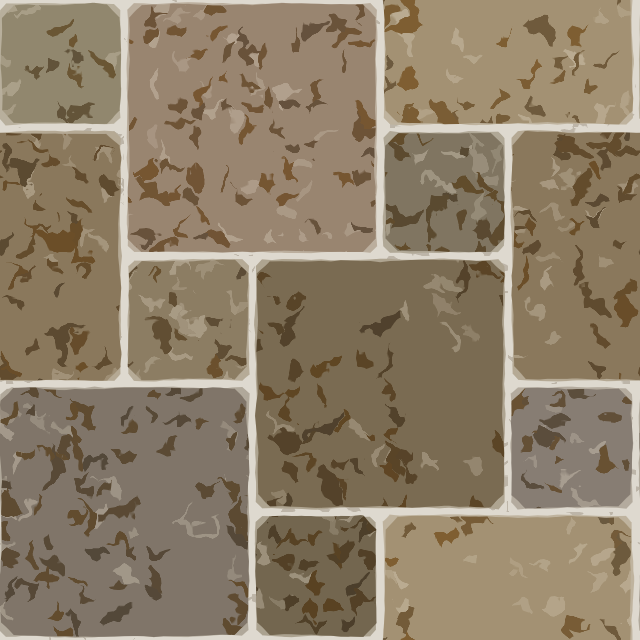
A WebGL 2 fragment shader for this texture:

```glsl
#version 300 es
precision highp float;
// Tumbled stone paving: five large and five small square blocks interlock on a
// 5 x 5 unit grid with pale joints. Each block has a flat colour, worn corners
// and clusters of angular dark and light chips. All noise wraps every 5 units.
uniform vec2 u_resolution;
out vec4 fragColor;

const float TILE = 5.0;
const vec3 GROUT = vec3(0.87, 0.85, 0.81);

// Large blocks by row, then small blocks by row, from the bottom up.
const vec3 STONES[10] = vec3[10](
  vec3(0.50, 0.46, 0.41), vec3(0.48, 0.42, 0.32), vec3(0.54, 0.47, 0.36),
  vec3(0.60, 0.52, 0.44), vec3(0.64, 0.57, 0.45), vec3(0.45, 0.40, 0.31),
  vec3(0.53, 0.49, 0.45), vec3(0.55, 0.49, 0.39), vec3(0.50, 0.46, 0.38),
  vec3(0.57, 0.53, 0.43));

vec3 hash(vec2 cell, float seed) {
  uvec3 v = uvec3(vec3(cell, seed) + 0.5) * 1664525u + 1013904223u;
  v.x += v.y * v.z; v.y += v.z * v.x; v.z += v.x * v.y;
  v ^= v >> 16u;
  v.x += v.y * v.z; v.y += v.z * v.x; v.z += v.x * v.y;
  return vec3(v >> 8u) / 16777216.0;
}

vec2 wrapCell(vec2 c, float n) { return floor(mod(c + 0.5, n)); }

// Two channels of linear value noise with n cells across the tile.
vec2 noise(vec2 p, float n, float seed) {
  p *= n / TILE;
  vec2 c = floor(p), f = p - c;
  vec2 a = hash(wrapCell(c, n), seed).xy;
  vec2 b = hash(wrapCell(c + vec2(1, 0), n), seed).xy;
  vec2 d = hash(wrapCell(c + vec2(0, 1), n), seed).xy;
  vec2 e = hash(wrapCell(c + vec2(1, 1), n), seed).xy;
  return mix(mix(a, b, f.x), mix(d, e, f.x), f.y);
}

// Distance to a square with its corners cut off.
float block(vec2 q, float halfSize, float cut) {
  q = abs(q) - halfSize;
  return max(max(q.x, q.y), (q.x + q.y + cut) * 0.707);
}

// Bent, blunt splinters scattered in clusters: distance and a random tint.
vec2 chips(vec2 p, float n, float seed, float density) {
  vec2 g = p * n / TILE;
  vec2 base = floor(g);
  vec2 best = vec2(1.0, 0.0);
  for (int k = 0; k < 9; k++) {
    vec2 c = base + vec2(k % 3 - 1, k / 3 - 1);
    vec2 id = wrapCell(c, n);
    vec3 place = hash(id, seed), form = hash(id, seed + 1.0);
    float cluster = noise((id + 0.5) * TILE / n, 10.0, seed + 2.0).x;
    if (place.z > density * smoothstep(0.25, 0.75, cluster)) continue;
    float turn = 6.283 * form.x;
    vec2 q = g - c - 0.2 - 0.6 * place.xy;
    q = mat2(cos(turn), sin(turn), -sin(turn), cos(turn)) * q;
    float len = mix(0.4, 0.8, form.y), wide = mix(0.15, 0.3, form.z);
    float bend = fract(form.z * 7.0) * 1.4 - 0.5;
    float d = abs(q.y + bend * abs(q.x)) - wide
            + wide * abs(q.x + 0.3 * (form.x - 0.5)) / len;
    d = max(d, abs(q.x) - 0.75 * len) * TILE / n;
    if (d < best.x) best = vec2(d, fract(form.y * 13.0));
  }
  return best;
}

void main() {
  vec2 p = TILE * gl_FragCoord.xy / u_resolution;
  p.x += 0.03;
  float px = TILE / u_resolution.y;

  // Find the enclosing block: each row steps two units sideways.
  float nearest = 9.0, halfSize = 1.0;
  vec2 local = vec2(0);
  int stone = 0;
  for (int i = 0; i < 10; i++) {
    float row = float(i % 5), h = i < 5 ? 1.0 : 0.5;
    vec2 centre = vec2(2.0 * row + (i < 5 ? 1.0 : 2.5), row + h);
    vec2 q = mod(p - centre + 2.5, TILE) - 2.5;
    float d = block(q, h, 0.0);
    if (d < nearest) { nearest = d; local = q; halfSize = h; stone = i; }
  }
  float seed = float(stone) * 20.0 + 3.0;

  // Uneven block edge and the thin worn rim around it.
  vec2 sway = noise(p, 20.0, seed) - 0.5;
  vec2 grain = noise(p, 65.0, seed + 1.0) - 0.5;
  float face = block(local, halfSize - 0.036, 0.10) + 0.026 * sway.x + 0.012 * grain.x;
  float rim = block(local, halfSize - 0.028, 0.05) + 0.022 * sway.y + 0.012 * grain.y;

  // Chips, made ragged by bending the plane they lie on.
  vec2 ragged = p + 0.11 * (noise(p, 60.0, seed + 2.0) - 0.5)
                  + 0.05 * (noise(p, 125.0, seed + 3.0) - 0.5);
  vec2 darkSmall = chips(ragged, 27.0, seed + 4.0, 0.62);
  vec2 darkLarge = chips(ragged, 18.0, seed + 7.0, 0.42);
  vec2 pale = chips(ragged, 26.0, seed + 10.0, 0.55);
  vec2 dark = darkSmall.x < darkLarge.x ? darkSmall : darkLarge;
  vec2 stain = chips(ragged, 25.0, seed + 13.0, 0.45);

  // Flat colours layered with smoothed borders.
  vec3 body = STONES[stone];
  vec3 paleColour = mix(body, vec3(0.86, 0.82, 0.75), 0.2 + 0.2 * pale.y);
  vec3 darkColour = body * mix(vec3(0.65, 0.61, 0.55), vec3(0.78, 0.65, 0.43), dark.y);
  vec3 rimColour = mix(body, vec3(0.82, 0.79, 0.73), 0.6);
  body = mix(body, paleColour, clamp(0.5 - pale.x / px, 0.0, 1.0));
  body = mix(body, darkColour, clamp(0.5 - dark.x / px, 0.0, 1.0));
  vec3 colour = mix(GROUT, vec3(0.74, 0.71, 0.66), clamp(0.5 - stain.x / px, 0.0, 1.0));
  colour = mix(colour, rimColour, clamp(0.5 - rim / px, 0.0, 1.0));
  colour = mix(colour, body, clamp(0.5 - face / px, 0.0, 1.0));
  fragColor = vec4(colour, 1.0);
}
```
